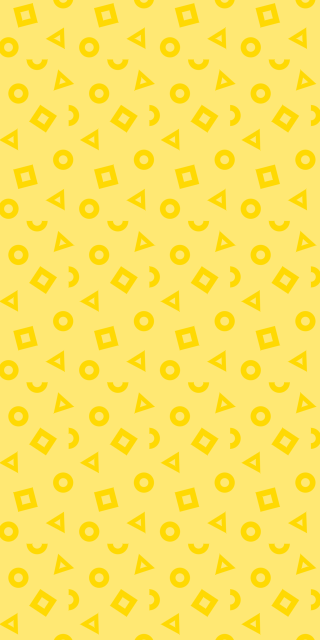
Reproduce this pattern procedurally as a Shadertoy shader.

```glsl
const vec2 TILE = vec2(96.9, 193.7); // the canvas is 384 units wide

// Motif centre (y down) and heading in degrees: 3 rings, 2 arcs, 2 squares, 3 triangles
const vec3 MOTIFS[10] = vec3[10](
    vec3(75.8, -2.0, 0.0), vec3(10.2, 56.8, 0.0), vec3(22.1, 112.2, 0.0),
    vec3(44.5, 71.4, 90.0), vec3(82.4, 138.6, 0.0),
    vec3(30.6, 18.4, -14.5), vec3(51.7, 142.4, 33.5),
    vec3(69.8, 46.1, 178.0), vec3(74.4, 97.6, 12.0), vec3(13.9, 167.6, 178.5));

// Band between an inner and an outer level of a distance measure
float band(float d, float inner, float outer) {
    return max(inner - d, d - outer);
}

float ring(vec2 p) {
    return band(length(p), 5.3, 12.1);
}

float halfRing(vec2 p) {
    return max(band(length(p), 5.8, 12.6), -p.x);
}

float hollowSquare(vec2 p) {
    return band(max(abs(p.x), abs(p.y)), 5.0, 12.0);
}

float hollowTriangle(vec2 p) {
    return band(max(-p.x, 0.5 * p.x + 0.866 * abs(p.y)), 2.4, 7.4);
}

float confetti(vec2 p) {
    float d = 1e3;
    for (int i = 0; i < 10; i++) {
        // Nearest repeat of this motif, turned to its heading
        vec2 q = p - MOTIFS[i].xy;
        q -= TILE * round(q / TILE);
        float a = radians(MOTIFS[i].z);
        vec2 dir = vec2(cos(a), sin(a));
        q = vec2(dot(q, dir), dot(q, vec2(-dir.y, dir.x)));

        float shape = i < 3 ? ring(q)
                    : i < 5 ? halfRing(q)
                    : i < 7 ? hollowSquare(q)
                    : hollowTriangle(q);
        d = min(d, shape);
    }
    return d;
}

void mainImage(out vec4 fragColor, in vec2 fragCoord) {
    float pixel = 384.0 / iResolution.x;
    vec2 p = vec2(fragCoord.x, iResolution.y - fragCoord.y) * pixel;
    float ink = 1.0 - smoothstep(-0.7 * pixel, 0.7 * pixel, confetti(p));
    vec3 color = mix(vec3(1.0, 0.91, 0.45), vec3(1.0, 0.85, 0.01), ink);
    fragColor = vec4(color, 1.0);
}
```
